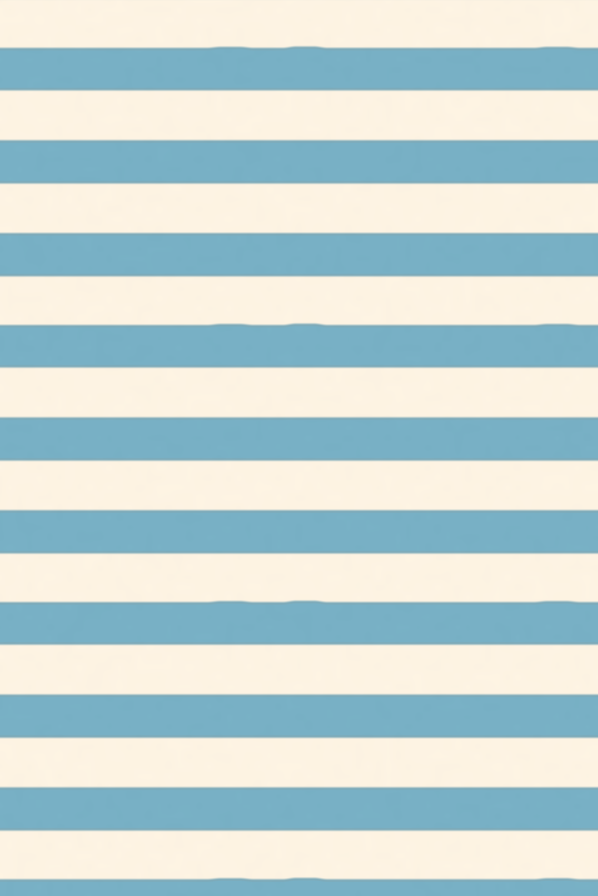
Give the GLSL for this pattern, as a Shadertoy shader.

```glsl
#define PITCH 0.1031
#define FIRST_TOP 0.0534
#define STRIPE_WIDTH 0.0483
#define TILE_WIDTH 0.3646
#define BUMP_HEIGHT 0.0015
#define EDGE_SOFTNESS 0.0018
#define RIM_WIDTH 0.0038
#define MOTTLE 0.006
#define CREAM vec3(0.992, 0.953, 0.888)
#define BLUE vec3(0.470, 0.690, 0.772)
#define RIM_BLUE vec3(0.490, 0.668, 0.727)

float hash(vec2 p) {
    vec3 q = fract(vec3(p.xyx) * 0.1031);
    q += dot(q, q.yzx + 33.33);
    return fract((q.x + q.y) * q.z);
}

float valueNoise(vec2 p) {
    vec2 cell = floor(p), f = fract(p);
    f = f * f * (3.0 - 2.0 * f);
    return mix(mix(hash(cell), hash(cell + vec2(1, 0)), f.x),
               mix(hash(cell + vec2(0, 1)), hash(cell + 1.0), f.x), f.y);
}

// Low plateau with sloping shoulders
float bump(float x, float center, float halfWidth) {
    return 1.0 - smoothstep(halfWidth * 0.4, halfWidth, abs(x - center));
}

// Signed distance to the stripes, positive inside; p.y runs downward
float stripeDistance(vec2 p) {
    float row = floor((p.y - FIRST_TOP) / PITCH + 0.25);
    float y = p.y - FIRST_TOP - row * PITCH;
    float kind = mod(row, 3.0);
    float isFirst = 1.0 - step(0.5, kind);
    float isLast = step(1.5, kind);

    // Every third stripe has an uneven upper edge
    float x = mod(p.x, TILE_WIDTH);
    float lift = 0.75 * bump(x, 0.257, 0.026) + bump(x, 0.3405, 0.025);
    float top = 0.0005 * isLast - BUMP_HEIGHT * lift * isFirst;
    float bottom = STRIPE_WIDTH - 0.0008 * isFirst + 0.0005 * isLast;
    return min(y - top, bottom - y);
}

void mainImage(out vec4 fragColor, in vec2 fragCoord) {
    vec2 p = fragCoord / iResolution.y;
    p.y = 1.0 - p.y;

    float d = stripeDistance(p);
    float soft = max(EDGE_SOFTNESS, 0.7 / iResolution.y);

    // Slightly greyer rim inside each stripe
    float rim = 1.0 - smoothstep(RIM_WIDTH * 0.5, RIM_WIDTH, d);
    vec3 ink = mix(BLUE, RIM_BLUE, rim);
    vec3 color = mix(CREAM, ink, smoothstep(-soft, soft, d));

    // Faint print mottling
    color += MOTTLE * (valueNoise(p * 90.0) - 0.5);
    fragColor = vec4(clamp(color, 0.0, 1.0), 1.0);
}
```
